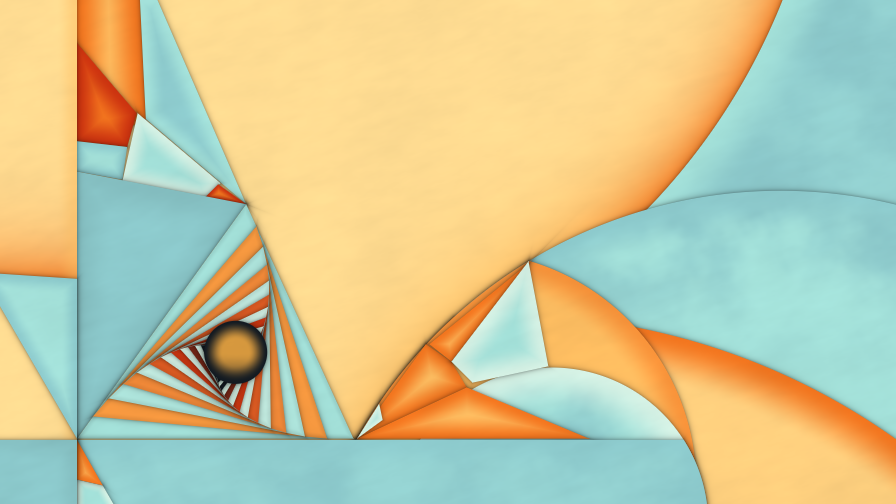
Reproduce this background procedurally as a WebGL 1 fragment shader.

```glsl
precision highp float;
// Abstract paper collage: teal and amber arcs, sharp facets and a whirling striped triangle.
uniform vec2 u_resolution;

const float HEIGHT = 432.0;       // design units from bottom to top
const vec3 CREAM = vec3(0.995, 0.86, 0.57);
const vec3 AMBER = vec3(0.99, 0.74, 0.38);
const vec3 ORANGE = vec3(0.95, 0.46, 0.12);
const vec3 RED = vec3(0.80, 0.20, 0.06);
const vec3 TEAL = vec3(0.55, 0.79, 0.80);
const vec3 AQUA = vec3(0.64, 0.88, 0.85);
const vec3 PALE = vec3(0.83, 0.94, 0.89);
const vec3 INK = vec3(0.07, 0.10, 0.13);
const vec3 GOLD = vec3(0.83, 0.59, 0.24);
const float SPLIT_X = 66.0;       // vertical seam
const float SPLIT_Y = 55.0;       // horizontal seam
const vec2 WHIRL_TOP = vec2(211.0, 257.0);
const vec2 WHIRL_RIGHT = vec2(303.0, 56.0);
const vec2 WHIRL_LEFT = vec2(66.0, 56.0);
const float WHIRL_TURN = 0.095;   // slide of each corner along its side
const int WHIRL_STEPS = 14;
const vec2 EYE = vec2(202.0, 130.0);
const float GRAIN = 0.09;

float pixel;                      // one pixel in design units

float hash(vec2 p) {
  vec3 q = fract(vec3(p.xyx) * 0.1031);
  q += dot(q, q.yzx + 33.33);
  return fract((q.x + q.y) * q.z);
}

float noise(vec2 p) {
  vec2 i = floor(p), f = fract(p);
  f = f * f * (3.0 - 2.0 * f);
  return mix(mix(hash(i), hash(i + vec2(1, 0)), f.x),
             mix(hash(i + vec2(0, 1)), hash(i + vec2(1, 1)), f.x), f.y);
}

float fbm(vec2 p) {
  float sum = 0.0, gain = 0.5;
  for (int i = 0; i < 4; i++) {
    sum += gain * noise(p);
    p = mat2(1.6, 1.2, -1.2, 1.6) * p + 7.3;
    gain *= 0.5;
  }
  return sum;
}

// Signed distances, positive inside; corners run counter-clockwise.
float side(vec2 p, vec2 a, vec2 b) {
  vec2 e = normalize(b - a);
  return e.x * (p.y - a.y) - e.y * (p.x - a.x);
}
float tri(vec2 p, vec2 a, vec2 b, vec2 c) {
  return min(side(p, a, b), min(side(p, b, c), side(p, c, a)));
}
float quad(vec2 p, vec2 a, vec2 b, vec2 c, vec2 d) {
  return min(min(side(p, a, b), side(p, b, c)), min(side(p, c, d), side(p, d, a)));
}
float disc(vec2 p, vec2 c, float r) { return r - length(p - c); }

// Lay a sheet with a tinted rim and a thin shadow over what is below.
void lay(inout vec3 col, float d, vec3 inner, vec3 rim, float reach) {
  vec3 sheet = mix(rim, inner, smoothstep(0.0, reach, d));
  col *= 1.0 - 0.3 * exp(-max(-d, 0.0) / 1.8);
  col = mix(col, sheet, clamp(d / pixel + 0.5, 0.0, 1.0));
}

// Striped fans made by nesting turned triangles.
void whirl(inout vec3 col, vec2 p) {
  vec2 a = WHIRL_TOP, b = WHIRL_RIGHT, c = WHIRL_LEFT;
  for (int i = 0; i < WHIRL_STEPS; i++) {
    float depth = float(i) / float(WHIRL_STEPS);
    vec3 warm = mix(mix(AMBER, ORANGE, 0.5), RED, smoothstep(0.1, 0.55, depth));
    vec3 cool = mix(AQUA, PALE, smoothstep(0.0, 0.5, depth));
    warm = mix(warm, INK, smoothstep(0.55, 0.75, depth));
    vec3 stripe = mod(float(i), 2.0) < 0.5 ? cool : warm;
    lay(col, tri(p, a, c, b), stripe, stripe * 0.92, 5.0);
    vec2 start = a;
    a = mix(a, b, WHIRL_TURN);
    b = mix(b, c, WHIRL_TURN);
    c = mix(c, start, WHIRL_TURN);
  }
  float eye = disc(p, EYE, 27.0);
  lay(col, eye, mix(GOLD, INK, smoothstep(0.0, 36.0, EYE.y - p.y)), INK, 16.0);
}

void main() {
  pixel = HEIGHT / u_resolution.y;
  vec2 p = gl_FragCoord.xy * pixel;
  float cloud = fbm(p / 55.0);
  vec3 blue = mix(TEAL, AQUA, smoothstep(0.25, 0.7, cloud));

  // Broad field and the great arcs on the right
  float slope = -disc(p, vec2(160.7, 635.0), 549.0);
  float hill = disc(p, vec2(669.0, -147.5), 416.0);
  vec3 col = mix(CREAM, AMBER, 0.75 * exp(min(hill, 0.0) / 35.0));
  col = mix(col, ORANGE, 0.85 * exp(min(slope, 0.0) / 24.0) * smoothstep(400.0, 570.0, p.x));
  lay(col, min(slope, p.x - 540.0), mix(TEAL, blue, 0.3), AQUA, 45.0);
  lay(col, hill, mix(blue, AQUA, smoothstep(240.0, 90.0, p.y)), TEAL, 35.0);
  float sweep = disc(p, vec2(435.3, -411.0), 573.0);
  lay(col, min(sweep, hill), mix(AMBER, CREAM, 0.6), ORANGE, 42.0);
  lay(col, min(disc(p, vec2(396.9, 16.6), 200.0), hill), AMBER, mix(ORANGE, AMBER, 0.4), 30.0);

  // Dome, wedge and facets below the hill
  float dome = disc(p, vec2(473.0, -17.0), 134.0);
  lay(col, dome, blue, PALE, 40.0);
  lay(col, quad(p, vec2(365, 137), vec2(306, 56), vec2(400, 100), vec2(387, 122)), AMBER, ORANGE, 22.0);
  lay(col, tri(p, vec2(455, 208), vec2(368, 137), vec2(387, 122)), AMBER, ORANGE, 16.0);
  lay(col, tri(p, vec2(306, 56), vec2(505, 56), vec2(400, 100)), AMBER, ORANGE, 22.0);
  lay(col, quad(p, vec2(453, 208), vec2(387, 122), vec2(405, 104), vec2(470, 118)), AQUA, PALE, 24.0);
  lay(col, tri(p, vec2(306, 56), vec2(328, 72), vec2(325, 86)), AQUA, PALE, 8.0);

  // Facets between the seam and the long diagonal
  lay(col, quad(p, vec2(66, 470), vec2(66, 300), vec2(125, 330), vec2(118, 470)), AMBER, ORANGE, 34.0);
  lay(col, quad(p, vec2(66, 395), vec2(66, 311), vec2(109, 306), vec2(117, 335)), ORANGE, RED, 26.0);
  lay(col, quad(p, vec2(135, 432), vec2(120, 432), vec2(125, 330), WHIRL_TOP), TEAL, AQUA, 18.0);
  lay(col, quad(p, vec2(66, 311), vec2(66, 285), vec2(105, 278), vec2(109, 306)), AQUA, TEAL, 12.0);
  lay(col, quad(p, vec2(118, 335), vec2(105, 277), vec2(175, 262), vec2(189, 275)), AQUA, PALE, 18.0);
  lay(col, tri(p, vec2(187, 274), vec2(175, 262), WHIRL_TOP), ORANGE, RED, 6.0);
  lay(col, quad(p, vec2(66, 285), WHIRL_LEFT, WHIRL_TOP, vec2(175, 264)), TEAL, TEAL * 0.95, 30.0);
  whirl(col, p);

  // Lower band and the strip left of the seam
  float band = min(min(SPLIT_Y - p.y, p.x - SPLIT_X), max(dome, 473.0 - p.x));
  lay(col, band, mix(TEAL, blue, 0.35), TEAL, 25.0);
  lay(col, quad(p, vec2(66, 21), vec2(66, -10), vec2(103, -10), vec2(88, 16)), AQUA, PALE, 8.0);
  lay(col, tri(p, vec2(66, 55), vec2(66, 21), vec2(88, 16)), AMBER, ORANGE, 12.0);
  vec3 strip = mix(CREAM, ORANGE, 0.8 * exp(-abs(p.y - 195.0) / 28.0) * step(190.0, p.y));
  lay(col, SPLIT_X - p.x, strip, mix(strip, AMBER, 0.5), 18.0);
  lay(col, quad(p, vec2(-9, 198), vec2(-9, 185), vec2(66, 56), vec2(66, 193)), AQUA, TEAL, 14.0);
  lay(col, min(SPLIT_X - p.x, SPLIT_Y - p.y), TEAL, TEAL * 0.95, 20.0);

  // Paper mottling and fine fibres
  float fibre = fbm(vec2(p.x + p.y * 0.4, p.y * 3.0 - p.x) / 24.0);
  col *= 1.0 + GRAIN * (0.6 * cloud + 0.4 * fibre - 0.47);
  gl_FragColor = vec4(col, 1.0);
}
```
